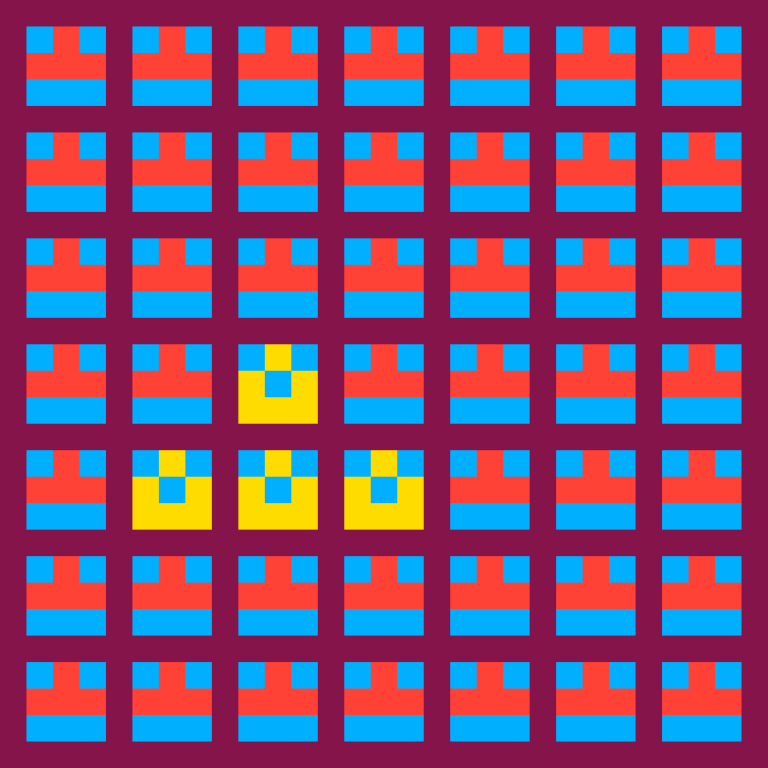
A Shadertoy shader for this pattern:

```glsl
// Seven by seven grid of 3x3-cell tiles on plum, with a T-shaped group of tiles in a second motif.

#define TILES 7.0
#define TILE_CELLS 3.0
#define PITCH (TILE_CELLS + 1.0)
#define GROUP_ORIGIN vec2(1.0, 1.0)
#define PLUM vec3(0.522, 0.078, 0.294)
#define BLUE vec3(0.0, 0.690, 1.0)
#define RED vec3(1.0, 0.255, 0.212)
#define YELLOW vec3(1.0, 0.863, 0.0)

// Upright T: full middle row with one cell above its centre.
bool teeMotif(ivec2 c) {
    return (c.y == 1 && c.x >= 0 && c.x <= 2) || (c.y == 2 && c.x == 1);
}

// Cup: full bottom row, two sides and one cell above the hollow centre.
bool cupMotif(ivec2 c) {
    return c.y == 0 || (c.y == 1 && c.x != 1) || (c.y == 2 && c.x == 1);
}

// Flat colour of one grid cell; the first cell of each pitch is the gap.
vec3 cellColor(vec2 cell) {
    vec2 tile = floor(cell / PITCH);
    ivec2 local = ivec2(cell - tile * PITCH) - 1;
    if (local.x < 0 || local.y < 0) return PLUM;

    // The group of cup tiles repeats the T at tile scale.
    if (teeMotif(ivec2(tile - GROUP_ORIGIN)))
        return cupMotif(local) ? YELLOW : BLUE;
    return teeMotif(local) ? RED : BLUE;
}

void mainImage(out vec4 fragColor, in vec2 fragCoord) {
    float cellsAcross = TILES * PITCH + 1.0;
    vec2 pixelSize = cellsAcross / iResolution.xy;

    // Blend the four nearest cells by their coverage of the pixel.
    vec2 p = fragCoord * pixelSize - 0.5;
    vec2 cell = floor(p);
    vec2 blend = clamp((p - cell - 0.5) / pixelSize + 0.5, 0.0, 1.0);
    vec3 lower = mix(cellColor(cell), cellColor(cell + vec2(1.0, 0.0)), blend.x);
    vec3 upper = mix(cellColor(cell + vec2(0.0, 1.0)), cellColor(cell + 1.0), blend.x);

    fragColor = vec4(mix(lower, upper, blend.y), 1.0);
}
```
